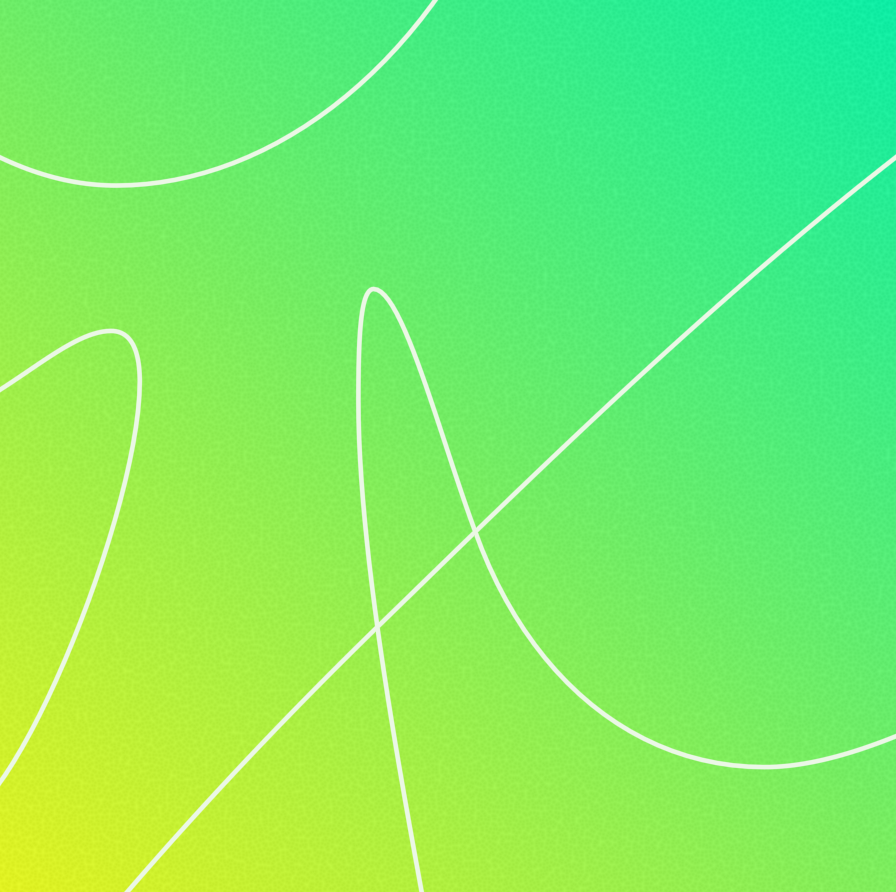
Give the GLSL for this background, as a Shadertoy shader.

```glsl
const vec3 YELLOW = vec3(0.89, 0.95, 0.13);
const vec3 GREEN = vec3(0.465, 0.93, 0.385);
const vec3 TEAL = vec3(0.05, 0.93, 0.65);
const vec3 LINE_COLOR = vec3(0.92, 0.97, 0.90);
const vec2 GRADIENT_AXIS = vec2(0.46, 0.54);
const float LINE_HALF_WIDTH = 0.0026;
const float GRAIN_CELLS = 230.0;
const float GRAIN_STRENGTH = 0.045;
const int CURVE_STEPS = 24;

vec2 hash2(vec2 cell) {
    vec3 q = fract(cell.xyx * vec3(0.1031, 0.1030, 0.0973));
    q += dot(q, q.yzx + 33.33);
    return fract((q.xx + q.yz) * q.zy);
}

// Distance to the nearest scattered point
float cellularNoise(vec2 p) {
    vec2 cell = floor(p);
    float nearest = 2.0;
    for (int y = -1; y <= 1; y++) {
        for (int x = -1; x <= 1; x++) {
            vec2 neighbour = cell + vec2(x, y);
            nearest = min(nearest, length(neighbour + hash2(neighbour) - p));
        }
    }
    return nearest;
}

float segmentDistance(vec2 p, vec2 a, vec2 b) {
    vec2 along = b - a;
    vec2 offset = p - a;
    float h = clamp(dot(offset, along) / dot(along, along), 0.0, 1.0);
    return length(offset - along * h);
}

// Cubic curve walked as short segments
float curveDistance(vec2 p, vec2 a, vec2 b, vec2 c, vec2 d) {
    float nearest = 2.0;
    vec2 previous = a;
    for (int i = 1; i <= CURVE_STEPS; i++) {
        float t = float(i) / float(CURVE_STEPS);
        float s = 1.0 - t;
        vec2 point = s * s * s * a + 3.0 * s * t * (s * b + t * c) + t * t * t * d;
        nearest = min(nearest, segmentDistance(p, previous, point));
        previous = point;
    }
    return nearest;
}

// Bowl at the upper left
float bowl(vec2 p) {
    vec2 base = vec2(0.130, 0.792);
    float left = curveDistance(p, vec2(-0.013, 0.830), vec2(0.039, 0.803), vec2(0.085, 0.792), base);
    float right = curveDistance(p, base, vec2(0.260, 0.792), vec2(0.397, 0.869), vec2(0.495, 1.013));
    return min(left, right);
}

// Rounded hook at the left edge
float hook(vec2 p) {
    vec2 crest = vec2(0.124, 0.629);
    vec2 side = vec2(0.156, 0.572);
    float rise = curveDistance(p, vec2(-0.013, 0.555), vec2(0.039, 0.586), vec2(0.086, 0.629), crest);
    float turn = curveDistance(p, crest, vec2(0.146, 0.629), vec2(0.156, 0.608), side);
    float fall = curveDistance(p, side, vec2(0.156, 0.452), vec2(0.059, 0.191), vec2(-0.013, 0.106));
    return min(rise, min(turn, fall));
}

// Narrow peak running into a wide valley
float peak(vec2 p) {
    vec2 side = vec2(0.400, 0.550);
    vec2 crest = vec2(0.417, 0.676);
    vec2 slope = vec2(0.530, 0.405);
    vec2 valley = vec2(0.853, 0.140);
    float d = curveDistance(p, vec2(0.473, -0.013), vec2(0.443, 0.151), vec2(0.400, 0.386), side);
    d = min(d, curveDistance(p, side, vec2(0.400, 0.621), vec2(0.402, 0.676), crest));
    d = min(d, curveDistance(p, crest, vec2(0.449, 0.676), vec2(0.490, 0.514), slope));
    d = min(d, curveDistance(p, slope, vec2(0.589, 0.239), vec2(0.710, 0.140), valley));
    return min(d, curveDistance(p, valley, vec2(0.905, 0.140), vec2(0.961, 0.158), vec2(1.013, 0.180)));
}

// Long, gently bent diagonal
float diagonal(vec2 p) {
    vec2 bend = vec2(0.419, 0.295);
    float lower = curveDistance(p, vec2(0.130, -0.014), vec2(0.221, 0.093), vec2(0.319, 0.197), bend);
    float upper = curveDistance(p, bend, vec2(0.573, 0.445), vec2(0.781, 0.654), vec2(1.013, 0.834));
    return min(lower, upper);
}

void mainImage(out vec4 fragColor, in vec2 fragCoord) {
    vec2 uv = fragCoord / iResolution.xy;

    // Corner-to-corner gradient
    float t = dot(uv, GRADIENT_AXIS);
    vec3 color = mix(YELLOW, GREEN, clamp(t * 2.0, 0.0, 1.0));
    color = mix(color, TEAL, clamp(t * 2.0 - 1.0, 0.0, 1.0));

    // Fine grain
    color += GRAIN_STRENGTH * (cellularNoise(uv * GRAIN_CELLS) - 0.48);

    // Pale strokes
    float d = min(min(bowl(uv), hook(uv)), min(peak(uv), diagonal(uv)));
    float edge = 0.8 / iResolution.y;
    float stroke = 1.0 - smoothstep(LINE_HALF_WIDTH - edge, LINE_HALF_WIDTH + edge, d);
    color = mix(color, LINE_COLOR, stroke);

    fragColor = vec4(clamp(color, 0.0, 1.0), 1.0);
}
```
